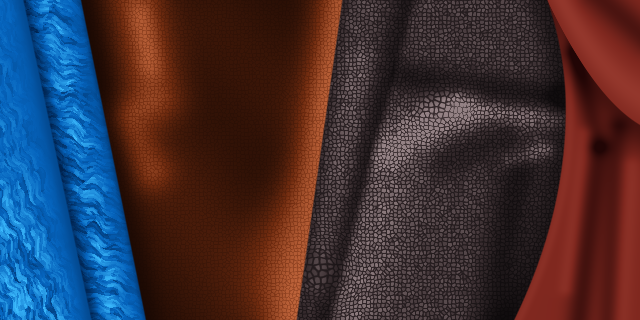
Reproduce this texture procedurally as a WebGL 2 fragment shader.

```glsl
#version 300 es
precision highp float;
// Draped materials side by side: blue plush rolls, brown hide, pebbled charcoal leather, red cloth.
uniform vec2 u_resolution;
out vec4 fragColor;

vec2 hash2(vec2 p) {
  vec3 q = fract(vec3(p.xyx) * vec3(0.1031, 0.1030, 0.0973));
  q += dot(q, q.yzx + 33.33);
  return fract((q.xx + q.yz) * q.zy);
}

// Cellular noise: nearest distance, second distance, random value of the cell
vec3 cellular(vec2 p) {
  vec2 cell = floor(p), f = fract(p);
  vec3 r = vec3(9.0, 9.0, 0.0);
  for (int j = -1; j <= 1; j++)
    for (int i = -1; i <= 1; i++) {
      vec2 o = vec2(i, j), h = hash2(cell + o);
      float d = length(o + 0.15 + 0.7 * h - f);
      if (d < r.x) r = vec3(d, r.x, h.x);
      else r.y = min(r.y, d);
    }
  return r;
}

// Soft glow around the segment a-b
float glow(vec2 p, vec2 a, vec2 b, float width) {
  vec2 d = b - a;
  vec2 r = p - a - d * clamp(dot(p - a, d) / dot(d, d), 0.0, 1.0);
  return exp(-dot(r, r) / (width * width));
}

float bell(float x, float width) { return exp(-x * x / (width * width)); }

vec3 ramp(vec3 dark, vec3 mid, vec3 light, float t) {
  t = clamp(t, 0.0, 1.0);
  return t < 0.5 ? mix(dark, mid, t * 2.0) : mix(mid, light, t * 2.0 - 1.0);
}

// Enlarges the pattern near a centre
vec2 magnify(vec2 p, vec2 c, float radius, float amount) {
  vec2 d = p - c;
  return p - d * amount * exp(-dot(d, d) / (radius * radius));
}

// Streaky pile combed along an angle
float pile(vec2 p, float angle) {
  float c = cos(angle), s = sin(angle);
  vec2 q = vec2(c * p.x + s * p.y, c * p.y - s * p.x);
  q.y += 0.008 * sin(q.x * 37.0) + 0.004 * sin(q.x * 91.0 + q.y * 40.0);
  vec3 coarse = cellular(q * vec2(13.0, 62.0));
  vec3 fine = cellular(q * vec2(60.0, 150.0) + 7.0);
  return 0.5 * coarse.z + 0.25 * (1.0 - coarse.x) + 0.35 * fine.z - 0.05;
}

vec3 bluePlush(vec2 p, float frontEdge, float backEdge, float aa) {
  float front = frontEdge - p.x;
  float across = (p.x - frontEdge) / (backEdge - frontEdge);
  float lit = smoothstep(0.0, 0.12, front) * (0.65 + 0.35 * sin(p.y * 5.0 + p.x * 9.0 + 0.5));
  float frontTone = 0.43 + lit * (pile(p, -1.15) - 0.32) * 0.95 - 0.12 * bell(front, 0.025);
  float body = bell(across - 0.42, 0.38);
  float backTone = 0.36 + body * (pile(p, -0.4) - 0.28) * 0.95;
  backTone -= 0.33 * bell(across, 0.17) + 0.15 * bell(across - 1.0, 0.06);
  float tone = mix(backTone, frontTone, smoothstep(-aa, aa, front));
  return ramp(vec3(0.0, 0.13, 0.30), vec3(0.02, 0.39, 0.74), vec3(0.24, 0.74, 1.0), tone);
}

vec3 brownHide(vec2 p, float leftEdge, float rightEdge) {
  float tone = 0.08;
  tone += 0.50 * glow(p, vec2(0.42, 1.03), vec2(0.48, 0.70), 0.095);
  tone += 0.16 * glow(p, vec2(0.44, 0.95), vec2(0.47, 0.80), 0.04);
  tone += 0.35 * glow(p, vec2(0.39, 0.62), vec2(0.47, 0.47), 0.07);
  tone += 0.17 * glow(p, vec2(0.54, 0.42), vec2(0.76, 0.08), 0.19);
  tone += 0.10 * glow(p, vec2(0.66, 0.92), vec2(0.88, 0.70), 0.17);
  tone += 0.66 * bell(rightEdge - p.x, 0.085 + 0.06 * bell(p.y - 0.2, 0.2));
  tone *= 1.0 - 0.65 * bell(p.x - leftEdge, 0.055);
  vec3 grain = cellular(p * 85.0);
  tone *= 0.88 + 0.25 * smoothstep(0.0, 0.4, grain.y - grain.x);
  return ramp(vec3(0.08, 0.025, 0.008), vec3(0.44, 0.17, 0.06), vec3(0.80, 0.43, 0.26), tone);
}

vec3 pebbledLeather(vec2 p, float leftEdge, float seam, float rightEdge, float aa) {
  float strip = 0.50 - 0.12 * bell(p.x - leftEdge, 0.03) - 0.30 * bell(p.x - seam, 0.06);
  strip += 0.12 * glow(p, vec2(1.13, 0.8), vec2(1.02, 0.1), 0.05);
  float panel = 0.47 - 0.25 * bell(p.x - seam, 0.018);
  panel += 0.40 * glow(p, vec2(1.22, 0.53), vec2(1.43, 0.66), 0.065);
  panel += 0.25 * glow(p, vec2(1.43, 0.66), vec2(1.75, 0.63), 0.035);
  panel += 0.18 * glow(p, vec2(1.20, 0.38), vec2(1.10, 0.05), 0.10);
  panel += 0.25 * glow(p, vec2(1.59, 0.50), vec2(1.71, 0.53), 0.028);
  panel -= 0.27 * glow(p, vec2(1.27, 0.76), vec2(1.76, 0.69), 0.05);
  panel -= 0.18 * glow(p, vec2(1.40, 0.50), vec2(1.57, 0.57), 0.06);
  panel -= 0.30 * glow(p, vec2(1.62, 0.47), vec2(1.54, 0.0), 0.065);
  panel -= 0.28 * bell(p.x - rightEdge, 0.06);
  float tone = mix(strip, panel, smoothstep(-aa, aa, p.x - seam));
  vec2 q = magnify(p, vec2(1.0, 0.15), 0.09, 0.45);
  q = magnify(q, vec2(1.37, 0.67), 0.09, 0.3);
  vec3 pebble = cellular(q * 78.0);
  float bump = smoothstep(0.03, 0.45, pebble.y - pebble.x) * (0.8 + 0.4 * pebble.z);
  tone = max(tone, 0.06) * (0.62 + 0.75 * bump);
  return ramp(vec3(0.035, 0.025, 0.03), vec3(0.215, 0.17, 0.18), vec3(0.58, 0.51, 0.52), tone);
}

vec3 redCloth(vec2 p, float leftEdge, float aa) {
  float t = p.x - 1.71;
  float above = p.y - (1.0 - 2.1 * t + 2.6 * t * t);
  float flap = 0.50 + 0.16 * bell(above - 0.09, 0.07);
  flap -= 0.28 * glow(p, vec2(1.86, 1.02), vec2(2.02, 0.88), 0.05);
  float fold = 0.50 - 0.30 * bell(above, 0.09);
  fold -= 0.28 * glow(p, vec2(1.79, 0.83), vec2(1.87, 0.55), 0.035);
  fold -= 0.32 * glow(p, vec2(1.87, 0.53), vec2(1.81, 0.0), 0.04);
  fold -= 0.24 * glow(p, vec2(1.93, 0.60), vec2(1.90, 0.0), 0.035);
  fold += 0.13 * glow(p, vec2(1.83, 0.58), vec2(1.77, 0.1), 0.025);
  fold += 0.12 * glow(p, vec2(1.97, 0.48), vec2(1.94, 0.0), 0.03);
  fold += 0.08 * bell(p.x - leftEdge - 0.015, 0.015);
  float tone = mix(fold, flap, smoothstep(-aa, aa, above));
  return ramp(vec3(0.13, 0.02, 0.02), vec3(0.50, 0.155, 0.12), vec3(0.74, 0.34, 0.28), tone);
}

void main() {
  vec2 p = gl_FragCoord.xy / u_resolution.y;
  p.x *= 2.0 * u_resolution.y / u_resolution.x;
  float aa = 1.0 / u_resolution.y;

  // Borders between the materials
  float frontRoll = mix(0.286, 0.073, p.y);
  float blueEdge = mix(0.456, 0.253, p.y);
  float hideEdge = mix(0.927, 1.070, p.y);
  float seam = mix(1.021, 1.281, p.y);
  float rise = p.y - 0.66;
  float redEdge = 1.768 - (rise > 0.0 ? 0.50 : 0.37) * rise * rise;

  vec3 color = bluePlush(p, frontRoll, blueEdge, aa);
  color = mix(color, brownHide(p, blueEdge, hideEdge), smoothstep(-aa, aa, p.x - blueEdge));
  color = mix(color, pebbledLeather(p, hideEdge, seam, redEdge, aa), smoothstep(-aa, aa, p.x - hideEdge));
  color = mix(color, redCloth(p, redEdge, aa), smoothstep(-aa, aa, p.x - redEdge));
  fragColor = vec4(color, 1.0);
}
```
